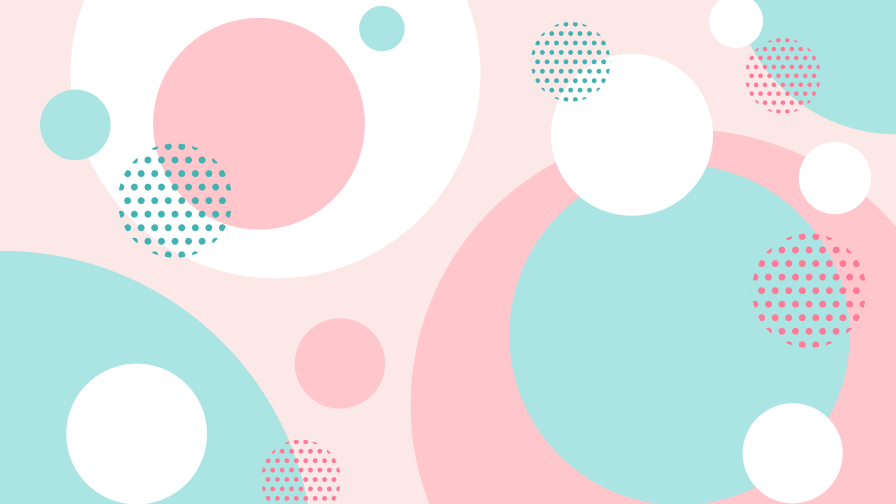
Give the GLSL for this background, as a WebGL 2 fragment shader.

```glsl
#version 300 es
precision highp float;

// Flat pastel backdrop of overlapping discs with round halftone patches on top.
// Discs are painted back to front from short lists (x, y, radius, colour index);
// each patch is a staggered dot grid clipped by a circle. Canvas is 16 x 9 units.

uniform vec2 u_resolution;
out vec4 fragColor;

const vec2 CANVAS = vec2(16.0, 9.0);

// Palette
const vec3 BLUSH = vec3(0.992, 0.910, 0.910);
const float WHITE = 0.0, PINK = 1.0, AQUA = 2.0, ROSE = 3.0, TEAL = 4.0;
const vec3 PALETTE[5] = vec3[5](
    vec3(1.0),
    vec3(1.000, 0.776, 0.796),
    vec3(0.667, 0.894, 0.890),
    vec3(1.000, 0.480, 0.590),
    vec3(0.260, 0.700, 0.700));

// Large discs, back to front
const vec4 LARGE[7] = vec4[7](
    vec4(4.92, 7.69, 3.66, WHITE),
    vec4(4.625, 6.79, 1.89, PINK),
    vec4(0.04, -1.04, 5.56, AQUA),
    vec4(12.25, 1.77, 4.917, PINK),
    vec4(12.135, 3.02, 3.04, AQUA),
    vec4(16.0, 9.52, 2.917, AQUA),
    vec4(11.285, 6.594, 1.447, WHITE));

// Small accent discs
const vec4 SMALL[7] = vec4[7](
    vec4(6.82, 8.49, 0.405, AQUA),
    vec4(1.345, 6.77, 0.63, AQUA),
    vec4(2.44, 1.25, 1.257, WHITE),
    vec4(6.07, 2.51, 0.806, PINK),
    vec4(13.146, 8.625, 0.48, WHITE),
    vec4(14.91, 5.82, 0.645, WHITE),
    vec4(14.155, 0.906, 0.893, WHITE));

// Halftone patches; spacing and dot size are fractions of the patch radius
const vec4 PATCHES[5] = vec4[5](
    vec4(3.125, 5.417, 1.02, TEAL),
    vec4(14.447, 3.81, 1.02, ROSE),
    vec4(10.19, 7.896, 0.71, TEAL),
    vec4(13.98, 7.646, 0.673, ROSE),
    vec4(5.375, 0.4375, 0.71, ROSE));
const float DOT_SPACING = 0.237;
const float DOT_RADIUS = 0.06;

float discDistance(vec2 p, vec4 disc) {
    return length(p - disc.xy) - disc.z;
}

// Staggered dot grid, clipped to the patch circle
float halftoneDistance(vec2 p, vec4 patchDisc) {
    vec2 grid = (p - patchDisc.xy) / (patchDisc.z * DOT_SPACING);
    float row = floor(grid.y + 0.5);
    vec2 cell = vec2(fract(grid.x + 0.5 * mod(row, 2.0)) - 0.5, grid.y - row);
    float dots = (length(cell) * DOT_SPACING - DOT_RADIUS) * patchDisc.z;
    return max(dots, discDistance(p, patchDisc));
}

// Paints a shape over the colour with an edge one pixel wide
vec3 paint(vec3 base, float dist, float colourIndex, float pixel) {
    float coverage = clamp(0.5 - dist / pixel, 0.0, 1.0);
    return mix(base, PALETTE[int(colourIndex)], coverage);
}

void main() {
    // Fit by height, centred horizontally
    float pixel = CANVAS.y / u_resolution.y;
    vec2 p = gl_FragCoord.xy * pixel;
    p.x += 0.5 * (CANVAS.x - u_resolution.x * pixel);

    vec3 colour = BLUSH;
    for (int i = 0; i < 7; i++)
        colour = paint(colour, discDistance(p, LARGE[i]), LARGE[i].w, pixel);
    for (int i = 0; i < 7; i++)
        colour = paint(colour, discDistance(p, SMALL[i]), SMALL[i].w, pixel);
    for (int i = 0; i < 5; i++)
        colour = paint(colour, halftoneDistance(p, PATCHES[i]), PATCHES[i].w, pixel);

    fragColor = vec4(colour, 1.0);
}
```
